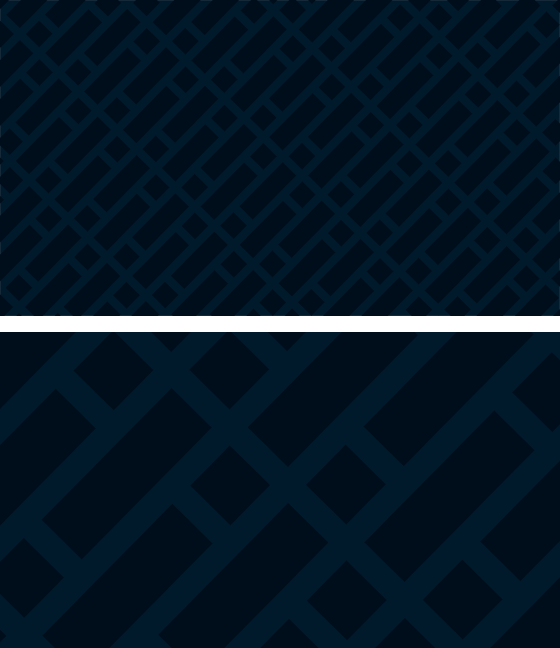
Top, the full canvas; bottom, a detail of the centre.
Write a Shadertoy shader that draws this pattern.

```glsl
// Diagonal paving in dark navy: straight strips of one square and one long bar each,
// mirrored on every second strip so the squares meet in pairs across shared joints.
// Tilted strip coordinates are folded into one cell, then a box distance cuts the tile.

const float TILT = 0.7925;                    // strip direction, radians
const vec2  CROSSING = vec2(0.7715, 0.6266);  // a joint crossing, in canvas heights
const float PITCH = 0.0864;                   // strip width, also the square's cell length
const float PERIOD = 0.3085;                  // square cell plus bar cell
const float JOINT = 0.0270;                   // gap between tiles
const float RIM = 0.0023;                     // bright hairline where joints meet the edge

const vec3 TILE_COLOR  = vec3(0.00, 0.05, 0.10);
const vec3 JOINT_COLOR = vec3(0.00, 0.10, 0.17);
const vec3 RIM_COLOR   = vec3(0.11, 0.18, 0.24);

// Rotate to x along the strips and y across them.
vec2 stripSpace(vec2 p) {
    vec2 along = vec2(cos(TILT), sin(TILT));
    vec2 across = vec2(along.y, -along.x);
    return vec2(dot(p, along), dot(p, across));
}

float boxDistance(vec2 p, vec2 halfSize) {
    vec2 d = abs(p) - halfSize;
    return length(max(d, 0.0)) + min(max(d.x, d.y), 0.0);
}

// Signed distance to the tile in the current cell.
float tileDistance(vec2 p) {
    float strip = floor(p.y / PITCH);
    float y = p.y - (strip + 0.5) * PITCH;

    // Odd strips run the other way.
    float x = mod(strip, 2.0) < 0.5 ? p.x : -p.x;
    x = mod(x, PERIOD);

    // Square cell first, bar cell after it.
    bool isSquare = x < PITCH;
    float start = isSquare ? 0.0 : PITCH;
    float cellLength = isSquare ? PITCH : PERIOD - PITCH;
    vec2 halfSize = 0.5 * (vec2(cellLength, PITCH) - JOINT);
    return boxDistance(vec2(x - start - 0.5 * cellLength, y), halfSize);
}

void mainImage(out vec4 fragColor, in vec2 fragCoord) {
    float pixel = 1.0 / iResolution.y;
    vec2 p = fragCoord * pixel;
    vec2 canvas = iResolution.xy * pixel;

    // Joints, with a thin pale rim along the canvas border.
    vec2 inset = min(p, canvas - p);
    float edge = min(inset.x, inset.y);
    float rim = clamp((RIM - edge) / pixel + 0.5, 0.0, 1.0);
    vec3 color = mix(JOINT_COLOR, RIM_COLOR, rim);

    // Tiles on top, with smoothed edges.
    float d = tileDistance(stripSpace(p - CROSSING));
    color = mix(color, TILE_COLOR, clamp(0.5 - d / pixel, 0.0, 1.0));

    fragColor = vec4(color, 1.0);
}
```
